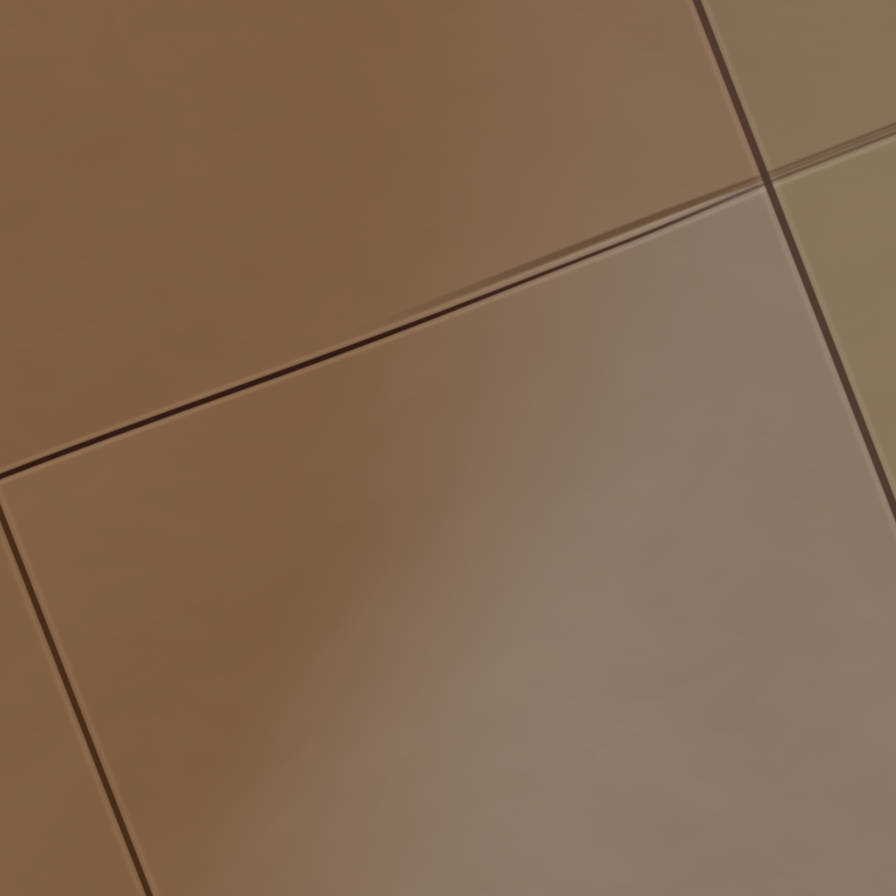
A Shadertoy shader for this texture:

```glsl
// Large square floor tiles, turned about 21 degrees, with thin dark joints and a warm-to-grey sheen.

const float TILE = 0.932;                  // tile side, in canvas heights
const vec2 CROSSING = vec2(0.855, 0.801);  // where two joints meet
const vec2 AXIS = vec2(0.932, 0.363);      // direction of the long joint

const vec3 WARM = vec3(0.497, 0.370, 0.260);
const vec3 GREY = vec3(0.542, 0.472, 0.408);
const vec3 OLIVE = vec3(0.530, 0.458, 0.355);
const vec3 DARK_JOINT = vec3(0.17, 0.09, 0.07);
const vec3 BROWN_JOINT = vec3(0.25, 0.15, 0.08);
const vec3 SOFT_JOINT = vec3(0.29, 0.205, 0.175);
const vec3 BAND = vec3(0.37, 0.28, 0.20);

// Soft cloudy value, about -1 to 1, from warped sines
float clouds(vec2 p) {
    float sum = 0.0, amp = 0.5;
    for (int i = 0; i < 5; i++) {
        p += 0.7 * sin(p.yx * 1.3 + float(i) * 1.9);
        sum += amp * sin(p.x) * cos(p.y * 0.9 + 0.6);
        p = mat2(1.28, 1.16, -1.16, 1.28) * p + 2.3;
        amp *= 0.6;
    }
    return sum;
}

// Coverage of a line of the given half width
float stroke(float d, float halfWidth, float soft) {
    return 1.0 - smoothstep(halfWidth - soft, halfWidth + soft, abs(d));
}

// Wide soft glow beside a joint
float glow(float d, float spread) {
    return exp(-d * d / (spread * spread));
}

// Tile surface: sheen grows to the right, weaker on the upper row
vec3 surface(vec2 uv, vec2 id) {
    float upper = step(0.0, id.y);
    float right = step(0.0, id.x);
    float cloud = clouds(uv * 4.0 + id * 3.7);
    float sheen = smoothstep(0.27, 0.72, uv.x - 0.25 * (uv.y - 0.4) + 0.06 * cloud);
    sheen *= mix(1.0, 0.42, upper);
    vec3 col = mix(WARM, GREY, sheen);
    col = mix(col, OLIVE - 0.015 * upper, right * 0.9);
    float grain = clouds(uv * vec2(22.0, 48.0) + 5.0);
    return col + 0.014 * cloud + 0.004 * grain;
}

// Steep joints: browner on the left, softer and greyer on the right
vec3 steepJoint(vec3 col, float d, float x, float soft) {
    float side = smoothstep(0.3, 0.7, x);
    col += 0.035 * glow(abs(d) - 0.0085, 0.003);
    vec3 ink = mix(BROWN_JOINT, SOFT_JOINT, side);
    return mix(col, ink, 0.92 * stroke(d, mix(0.0034, 0.0042, side), soft));
}

// Long joint: one dark line that parts into a brown band, a pale ridge and a thin line
vec3 longJoint(vec3 col, float d, float x, float soft) {
    float parted = smoothstep(0.33, 0.68, x);
    float past = smoothstep(0.70, 0.88, x);
    float dLine = d + 0.009 * smoothstep(0.0, 0.5, x) * (1.0 - 0.45 * past);
    float dBand = d - mix(0.005, 0.002, past);
    col = mix(col, BAND, 0.8 * parted * stroke(dBand, 0.0038, soft * 1.6));
    col += 0.06 * glow(abs(dLine) - 0.0065, 0.0025);
    vec3 ink = mix(DARK_JOINT, SOFT_JOINT, smoothstep(0.4, 0.85, x));
    float strength = mix(0.95, 0.5, past);
    return mix(col, ink, strength * stroke(dLine, mix(0.0029, 0.0018, parted), soft));
}

void mainImage(out vec4 fragColor, in vec2 fragCoord) {
    vec2 uv = fragCoord / iResolution.y;
    float soft = max(0.0014, 0.8 / iResolution.y);

    // Grid position, tile index and signed distance to the nearest joints
    vec2 q = uv - CROSSING;
    vec2 p = vec2(dot(q, AXIS), dot(q, vec2(-AXIS.y, AXIS.x)));
    vec2 id = floor(p / TILE);
    vec2 d = p - TILE * floor(p / TILE + 0.5);

    vec3 col = surface(uv, id);
    col = longJoint(col, d.y, uv.x, soft);
    col = steepJoint(col, d.x, uv.x, soft);
    fragColor = vec4(clamp(col, 0.0, 1.0), 1.0);
}
```
